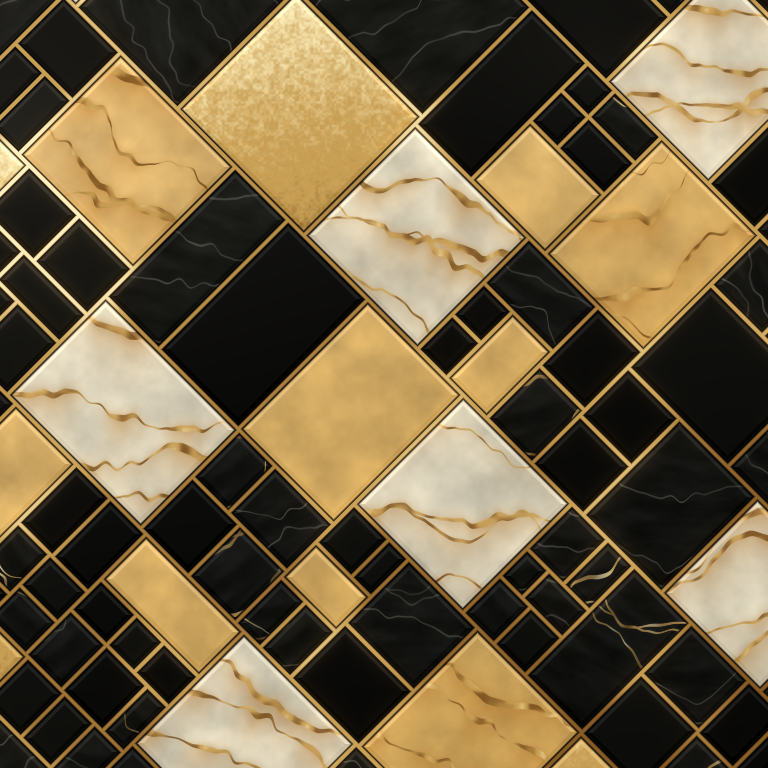
Write a three.js fragment shader that draws this pattern.

```glsl
varying vec2 vUv;

const float CELL = 0.42;
const float SOFT = 0.002;
const float GROUT = 0.0028;

const vec3 INK = vec3(0.035, 0.037, 0.03);
const vec3 SLATE = vec3(0.25, 0.24, 0.21);
const vec3 BRONZE = vec3(0.46, 0.30, 0.11);
const vec3 GOLD = vec3(0.78, 0.62, 0.33);
const vec3 PALE = vec3(1.0, 0.94, 0.74);
const vec3 CREAM = vec3(0.84, 0.81, 0.72);

struct Tile { vec2 lo; vec2 hi; float seed; bool featured; };

float hash(vec2 p) {
  vec3 q = fract(p.xyx * vec3(0.1031, 0.1030, 0.0973));
  q += dot(q, q.yzx + 33.33);
  return fract((q.x + q.y) * q.z);
}

float pick(float seed, float salt) { return hash(vec2(seed * 311.0, salt * 7.0 + 1.0)); }

float noise(vec2 p) {
  vec2 i = floor(p), f = fract(p);
  f = f * f * (3.0 - 2.0 * f);
  return mix(mix(hash(i), hash(i + vec2(1, 0)), f.x),
             mix(hash(i + vec2(0, 1)), hash(i + vec2(1, 1)), f.x), f.y);
}

float fbm(vec2 p) {
  float sum = 0.0, amp = 0.5;
  for (int i = 0; i < 4; i++) {
    sum += amp * noise(p);
    p = p * 2.1 + 17.3;
    amp *= 0.5;
  }
  return sum / 0.9375;
}

// Split a staggered cell into quadrants, then some quadrants into smaller slabs.
Tile findTile(vec2 p) {
  float column = floor(p.x / CELL);
  float shift = hash(vec2(column, 7.0)) * CELL;
  float row = floor((p.y + shift) / CELL);
  vec2 lo = vec2(column, row) * CELL - vec2(0.0, shift);
  Tile t = Tile(lo, lo + CELL, hash(vec2(column, row) + 37.0), false);
  float chosen = floor(t.seed * 4.0);
  float quadrant = 0.0;
  for (int i = 0; i < 6; i++) {
    float level = float(i);
    vec2 size = t.hi - t.lo;
    if (i == 2) {
      t.featured = quadrant == chosen || (quadrant == 3.0 - chosen && pick(t.seed, 20.0) > 0.42);
      if (t.featured || pick(t.seed, 21.0) < 0.12) break;
    }
    if (i > 2 && (max(size.x, size.y) < 0.1 || pick(t.seed, level) < 0.36)) break;
    bool alongX = i == 0 || (i > 1 && size.x > size.y);
    float reach = i < 2 ? 0.09 : 0.16;
    float ratio = 0.5 + reach * (2.0 * pick(t.seed, level + 10.0) - 1.0);
    vec2 cut = mix(t.lo, t.hi, ratio);
    float side = alongX ? step(cut.x, p.x) : step(cut.y, p.y);
    if (alongX) { if (side > 0.5) t.lo.x = cut.x; else t.hi.x = cut.x; }
    else { if (side > 0.5) t.lo.y = cut.y; else t.hi.y = cut.y; }
    if (i < 2) quadrant += side * (level + 1.0);
    t.seed = pick(t.seed, 30.0 + level * 2.0 + side);
  }
  return t;
}

// x: thin wandering lines, y: stain trailing below each line.
vec2 veins(vec2 q, float seed, float width) {
  vec2 result = vec2(0.0);
  for (int i = 0; i < 4; i++) {
    float n = float(i);
    float path = mix(-0.11, 0.11, (n + pick(seed, n + 50.0)) / 4.0);
    path += 0.08 * (noise(vec2(q.x * 13.0 + n * 9.0, seed * 50.0)) - 0.5);
    path += 0.013 * (noise(vec2(q.x * 65.0, n + seed * 31.0)) - 0.5);
    float d = q.y - path;
    float swell = noise(vec2(q.x * 24.0 + 40.0, n * 5.0 + seed * 20.0));
    float w = width * 1.8 * swell * swell;
    result.x = max(result.x, 1.0 - smoothstep(w, w + SOFT, abs(d)));
    result.y = max(result.y, swell * exp(-abs(d) * (d > 0.0 ? 150.0 : 42.0)));
  }
  return result;
}

vec3 metal(float level) {
  return mix(mix(BRONZE, GOLD, smoothstep(0.0, 0.5, level)), PALE, smoothstep(0.5, 1.0, level));
}

vec3 lightTile(vec2 uv, vec2 q, vec2 local, Tile t, float light) {
  float kind = pick(t.seed, 60.0);
  float cloud = fbm(uv * 22.0 + t.seed * 30.0);
  if (t.featured && kind < 0.36) {
    float grain = noise(uv * 330.0) + noise(uv * 150.0) - 1.0;
    return metal(0.28 + 0.6 * light + local.y * 1.5 + 0.14 * grain);
  }
  bool cream = t.featured && kind < 0.74;
  vec3 stone = cream ? CREAM : mix(GOLD, vec3(0.84, 0.70, 0.46), light);
  stone *= 0.82 + 0.3 * cloud + 0.1 * light;
  if (!t.featured) return stone;
  vec2 v = veins(q, t.seed, 0.0032);
  stone = mix(stone, vec3(0.70, 0.47, 0.19), v.y * 0.75);
  return mix(stone, metal(noise(uv * 75.0) * 0.8 - 0.05), v.x * 0.85);
}

vec3 darkTile(vec2 uv, vec2 q, vec2 local, Tile t, float light) {
  float kind = pick(t.seed, 61.0);
  float sheen = light * light * 0.4 + 0.06 + local.y * 0.35;
  vec3 stone = mix(INK * (kind < 0.25 ? 0.4 : 1.0), SLATE, clamp(sheen, 0.0, 0.7));
  if (kind < 0.5) return stone;
  bool gilded = kind > 0.79;
  vec2 v = veins(q, t.seed, gilded ? 0.0013 : 0.0004);
  stone += 0.07 * (fbm(q * vec2(25.0, 65.0)) - 0.35) + 0.035 * v.y;
  vec3 tint = gilded ? metal(noise(uv * 60.0)) : vec3(0.48, 0.47, 0.42);
  return mix(stone, tint, v.x * (gilded ? 0.85 : 0.5) * (0.4 + 0.6 * noise(uv * 35.0)));
}

void main() {
  vec2 p = vec2(vUv.x + vUv.y, vUv.y - vUv.x) * 0.70711 + vec2(2.17, 3.06);
  Tile t = findTile(p);
  vec2 offset = p - 0.5 * (t.lo + t.hi);
  vec2 local = vec2(offset.x - offset.y, offset.x + offset.y) * 0.70711;
  vec2 below = p - t.lo, above = t.hi - p;
  float edge = min(min(below.x, below.y), min(above.x, above.y));

  // Broad light from the upper left with a second glow at the top right.
  float light = 0.3 + 0.25 * (vUv.y - vUv.x)
    + 0.55 * exp(-4.5 * distance(vUv, vec2(0.04, 0.82)))
    + 0.45 * exp(-5.0 * distance(vUv, vec2(0.78, 0.92)));
  light = clamp(light, 0.0, 1.0);

  bool pale = t.featured || pick(t.seed, 62.0) < 0.07;
  float angle = pale ? mix(-0.6, 0.35, pick(t.seed, 63.0)) : mix(-1.2, 0.7, pick(t.seed, 63.0));
  vec2 q = mat2(cos(angle), -sin(angle), sin(angle), cos(angle)) * local;
  vec3 color = pale ? lightTile(vUv, q, local, t, light) : darkTile(vUv, q, local, t, light);

  // Bevel, dark joint and polished grout.
  float rim = 1.0 - smoothstep(0.001, 0.003, abs(edge - 0.008));
  float facing = min(above.x, above.y) <= edge ? 1.0 : -0.5;
  color += rim * facing * (pale ? 0.10 : 0.07);
  color *= smoothstep(GROUT, GROUT + 0.0035, edge);
  float glint = smoothstep(0.35, 0.85, noise(p * 7.0));
  color += vec3(0.20, 0.14, 0.06) * glint * exp(-edge * 130.0);
  vec3 grout = metal(0.12 + 0.5 * light + 0.5 * glint - edge * 70.0);
  color = mix(color, grout, 1.0 - smoothstep(GROUT - 0.001, GROUT + 0.001, edge));
  gl_FragColor = vec4(clamp(color, 0.0, 1.0), 1.0);
}
```
